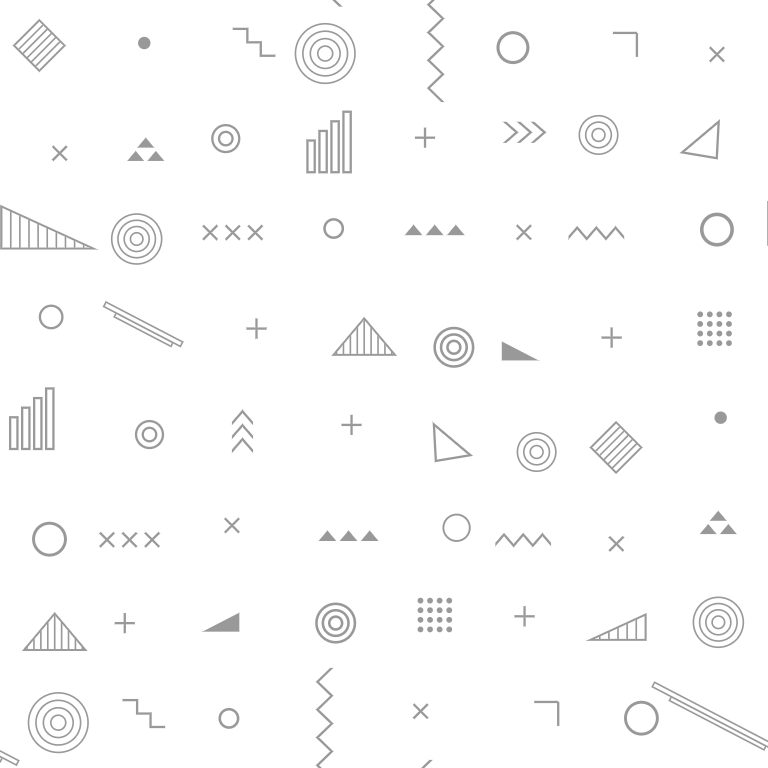
A Shadertoy shader for this pattern:

```glsl
const vec3 PAPER = vec3(1.0);
const vec3 INK = vec3(0.6);
const float CELLS = 8.0;    // motifs per canvas side
const float PEN = 0.024;    // stroke widths in cell units
const float FINE_PEN = 0.017;

float hash(vec2 p) {
    vec3 q = fract(p.xyx * vec3(0.1031, 0.1030, 0.0973));
    q += dot(q, q.yzx + 33.33);
    return fract((q.x + q.y) * q.z);
}

float cornerSlope(vec2 corner, vec2 offset) {
    float angle = 6.2832 * hash(corner);
    return dot(vec2(cos(angle), sin(angle)), offset);
}

float gradientNoise(vec2 p) {
    vec2 i = floor(p), f = fract(p), u = f * f * (3.0 - 2.0 * f), e = vec2(1, 0);
    return mix(mix(cornerSlope(i, f), cornerSlope(i + e, f - e), u.x),
               mix(cornerSlope(i + e.yx, f - e.yx), cornerSlope(i + 1.0, f - 1.0), u.x), u.y);
}

// Basic distances
float stroke(float d, float width) { return abs(d) - 0.5 * width; }
float hatch(float x, float gap) { return stroke(x - gap * round(x / gap), FINE_PEN); }
float edge(vec2 p, vec2 a, vec2 b) { return dot(p - a, normalize(vec2(b.y - a.y, a.x - b.x))); }

vec2 turn(vec2 p, float angle) {
    float c = cos(angle), s = sin(angle);
    return vec2(c * p.x + s * p.y, c * p.y - s * p.x);
}

float box(vec2 p, vec2 halfSize) {
    vec2 q = abs(p) - halfSize;
    return max(q.x, q.y);
}

float triangle(vec2 p, vec2 a, vec2 b, vec2 c) {
    return max(edge(p, a, b), max(edge(p, b, c), edge(p, c, a)));
}

float hatched(float shape, float lines) { return min(stroke(shape, PEN * 0.85), max(shape, lines)); }

// Motifs
float plusSign(vec2 p) {
    return min(box(p, vec2(0.105, 0.5 * PEN)), box(p, vec2(0.5 * PEN, 0.105)));
}

float rings(vec2 p, float radius, float count, float width) {
    float d = 1.0;
    for (float i = 1.0; i <= count; i++) d = min(d, stroke(length(p) - radius * i / count, width));
    return d;
}

float stairs(vec2 p, float steps) {
    float d = 1.0;
    for (float i = 0.0; i < steps; i++) {
        vec2 q = p - 0.14 * (i - 0.5 * (steps - 1.0));
        d = min(d, box(q, vec2(0.07 + 0.5 * PEN, 0.5 * PEN)));
        if (i < steps - 1.0) d = min(d, box(q - 0.07, vec2(0.5 * PEN, 0.07)));
    }
    return d;
}

float zigzag(vec2 p, float halfLength, float period, float height) {
    float wave = height * (4.0 * abs(fract(p.x / period) - 0.5) - 1.0);
    float d = stroke((p.y - wave) / length(vec2(1.0, 4.0 * height / period)), PEN);
    return max(d, abs(p.x) - halfLength);
}

float chevrons(vec2 p) {
    p.x -= 0.06;
    float d = 1.0;
    for (float i = -1.0; i <= 1.0; i++)
        d = min(d, stroke((p.x - 0.145 * i + 1.15 * abs(p.y)) / 1.52, PEN));
    return max(d, abs(p.y) - 0.11);
}

float barChart(vec2 p) {
    float d = 1.0;
    for (float i = 0.0; i < 4.0; i++) {
        float tall = 0.165 + 0.05 * i;
        d = min(d, stroke(box(p - vec2(0.125 * (i - 1.5), tall - 0.32), vec2(0.038, tall)), PEN));
    }
    return d;
}

float twinBars(vec2 p, float halfLength) {
    p = turn(p, 0.48);
    float upper = box(p - vec2(0.0, 0.027), vec2(halfLength, 0.026));
    float lower = box(p + vec2(0.03, 0.022), vec2(0.74 * halfLength, 0.022));
    return min(stroke(upper, FINE_PEN), stroke(lower, FINE_PEN));
}

float pyramid(vec2 p, float first, float rows, float gap) {
    float d = 1.0;
    for (float row = first; row < rows; row++) {
        float shift = fract(0.5 * row);
        float slot = clamp(round(p.x / gap - shift) + shift, -0.5 * row, 0.5 * row);
        vec2 q = p - gap * vec2(slot, 0.66 * (0.5 * (rows + first) - row - 1.0));
        d = min(d, triangle(q, gap * vec2(-0.42, 0), gap * vec2(0.42, 0), gap * vec2(0, 0.5)));
    }
    return d;
}

float smallMotif(vec2 p, float kind, float h) {
    if (kind < 2.0) return rings(p, 0.31 - 0.05 * kind, 4.0, FINE_PEN);
    if (kind < 4.0) return rings(p, 0.2, 3.0, mix(FINE_PEN, 0.027, kind - 2.0));
    if (kind < 5.0) return rings(p, 0.14, 2.0, PEN);
    if (kind < 9.0) return rings(p, mix(0.09, 0.17, h), 1.0, mix(FINE_PEN, 0.038, fract(h * 7.0)));
    if (kind < 10.0) return length(p) - mix(0.06, 0.105, h);
    return plusSign(kind < 13.0 ? p : turn(p, 0.7854));
}

float largeMotif(vec2 p, float kind, float h) {
    bool variant = h > 0.5;
    if (kind < 6.0 && fract(h * 9.0) > 0.6) p.x = -p.x;
    float size = variant ? 1.0 : 0.6;
    if (kind < 1.0) return stairs(p, variant ? 5.0 : 3.0);
    if (kind < 2.0) return hatched(triangle(p, size * vec2(-0.48, -0.22), size * vec2(0.48, -0.22), size * vec2(0.48, 0.22)), hatch(p.x, 0.095));
    if (kind < 3.0) return stroke(triangle(p, vec2(-0.17, -0.18), vec2(0.19, -0.12), vec2(-0.19, 0.2)), PEN);
    if (kind < 4.0) return triangle(p, size * vec2(-0.32, -0.16), size * vec2(0.32, -0.16), size * vec2(0.32, 0.17));
    if (kind < 5.0) return barChart(p);
    if (kind < 6.0) return twinBars(p, 0.75 * size);
    if (kind < 7.0) return zigzag(p, 0.29, 0.2, 0.058);
    if (kind < 8.0) return zigzag(p.yx, 0.58, 0.29, 0.075);
    if (kind < 9.0) return plusSign(turn(p - vec2(0.235 * clamp(round(p.x / 0.235), -1.0, 1.0), 0), 0.7854));
    if (kind < 10.0) { p = turn(p, 0.7854); return hatched(box(p, vec2(0.186)), hatch(p.y, 0.062)); }
    if (kind < 11.0) return length(p - 0.1 * clamp(floor(p / 0.1) + 0.5, -1.5, 1.5)) - 0.03;
    if (kind < 12.0) return chevrons(variant ? p : p.yx);
    if (kind < 13.0) {
        float lines = variant ? min(hatch(p.x, 0.11), hatch(p.y, 0.11)) : hatch(p.x, 0.072);
        return hatched(triangle(p, vec2(-0.32, -0.19), vec2(0.32, -0.19), vec2(0, 0.19)), lines);
    }
    if (kind < 14.0) return variant ? pyramid(p, 0.0, 4.0, 0.135) : pyramid(p, 0.0, 2.0, 0.21);
    if (kind < 15.0) return min(box(p - vec2(0, 0.125), vec2(0.125, 0.5 * PEN)), box(p - vec2(0.125, 0), vec2(0.5 * PEN, 0.125)));
    return variant ? pyramid(p, 2.0, 3.0, 0.22) : pyramid(p, 0.0, 1.0, 0.4);
}

// Motif of one cell: small and large ones alternate like a checkerboard
float cellMotif(vec2 p, vec2 cell) {
    vec2 id = mod(cell, CELLS);
    float kind = mod(7.0 * (floor(0.5 * id.x) + 4.0 * id.y) + 5.0 * floor(0.25 * id.y), 16.0);
    vec2 drift = vec2(gradientNoise(cell * 0.37 + 3.2), gradientNoise(cell * 0.37 + 41.7));
    vec2 jitter = vec2(hash(id + 17.0), hash(id + 59.0)) - 0.5;
    p -= cell + 0.5 + 0.4 * drift + vec2(0.26, 0.16) * jitter;
    float h = hash(id + 5.0);
    return mod(id.x + id.y, 2.0) < 0.5 ? smallMotif(p, kind, h) : largeMotif(p, kind, h);
}

void mainImage(out vec4 fragColor, in vec2 fragCoord) {
    vec2 p = CELLS * fragCoord / iResolution.y;
    float d = 1.0;
    for (int k = 0; k < 9; k++)
        d = min(d, cellMotif(p, floor(p) + vec2(k % 3, k / 3) - 1.0));
    float ink = clamp(0.5 - d * iResolution.y / CELLS, 0.0, 1.0);
    fragColor = vec4(mix(PAPER, INK, ink), 1.0);
}
```
